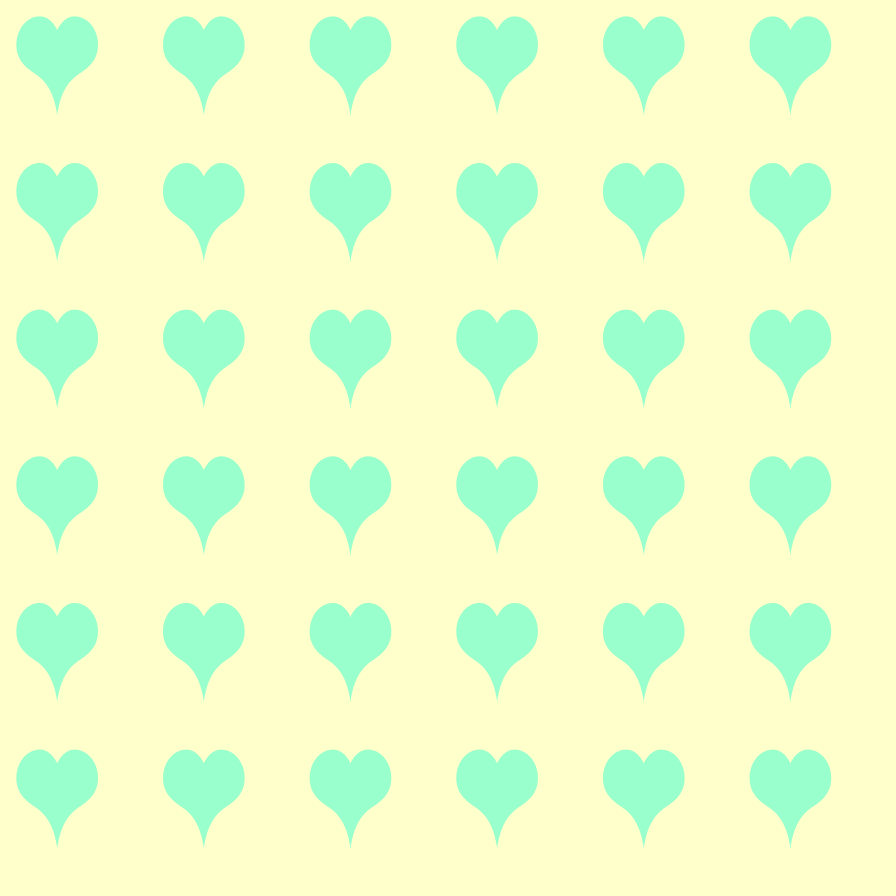
Reproduce this pattern procedurally as a WebGL 1 fragment shader.

```glsl
precision highp float;
// Rows of mint hearts with drawn-out tips on a pale cream ground.

uniform vec2 u_resolution;

vec2 bezier(vec2 a, vec2 b, vec2 c, vec2 d, float t) {
  float s = 1.0 - t;
  return s * s * s * a + 3.0 * s * s * t * b + 3.0 * s * t * t * c + t * t * t * d;
}

// Folds one curve into (distance, side); side flips for each edge right of p.
vec2 addCurve(vec2 field, vec2 p, vec2 a, vec2 b, vec2 c, vec2 d) {
  vec2 start = a;
  for (int i = 1; i <= 14; i++) {
    vec2 end = bezier(a, b, c, d, float(i) / 14.0);
    vec2 edge = end - start;
    vec2 rel = p - start;
    float along = clamp(dot(rel, edge) / dot(edge, edge), 0.0, 1.0);
    field.x = min(field.x, length(rel - edge * along));
    if ((start.y > p.y) != (end.y > p.y) && rel.x < edge.x * rel.y / edge.y) {
      field.y = -field.y;
    }
    start = end;
  }
  return field;
}

// Signed distance to the heart, negative inside; the origin is level with its widest part.
float heart(vec2 p) {
  p.x = abs(p.x);
  vec2 notch = vec2(0.0, 0.101);
  vec2 crown = vec2(0.119, 0.194);
  vec2 side = vec2(0.2785, 0.0);
  vec2 flank = vec2(0.1485, -0.199);
  vec2 tip = vec2(0.0, -0.4775);

  vec2 field = vec2(10.0, 1.0);
  field = addCurve(field, p, notch, vec2(0.027, 0.157), vec2(0.069, 0.194), crown);
  field = addCurve(field, p, crown, vec2(0.207, 0.194), vec2(0.2785, 0.107), side);
  field = addCurve(field, p, side, vec2(0.2785, -0.101), vec2(0.2175, -0.154), flank);
  field = addCurve(field, p, flank, vec2(0.069, -0.252), vec2(0.021, -0.334), tip);
  return field.x * field.y;
}

void main() {
  vec2 uv = gl_FragCoord.xy / u_resolution;

  // Square grid, anchored on the top left heart
  float repeats = 6.11;
  vec2 grid = (uv - vec2(0.0638, 0.95)) * repeats;
  vec2 cell = fract(grid + vec2(0.5, 0.6)) - vec2(0.5, 0.6);

  // Fill with a one-pixel soft edge
  float pixel = repeats / min(u_resolution.x, u_resolution.y);
  float fill = clamp(0.5 - heart(cell) / pixel, 0.0, 1.0);

  vec3 cream = vec3(1.0, 1.0, 0.8);
  vec3 mint = vec3(0.6, 1.0, 0.8);
  gl_FragColor = vec4(mix(cream, mint, fill), 1.0);
}
```
